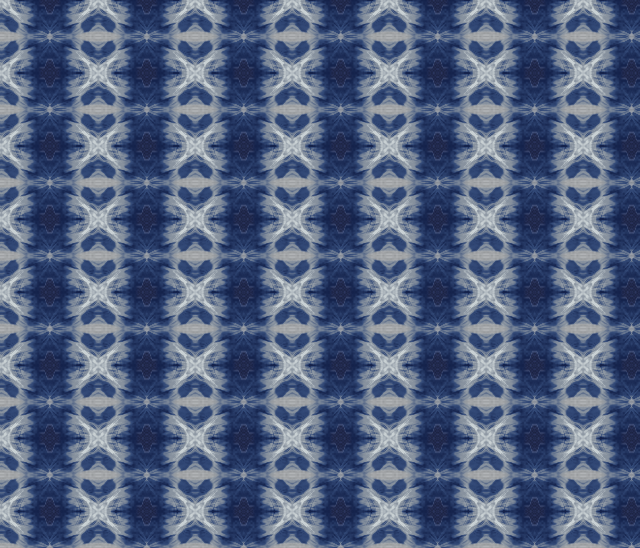
Give the GLSL for this pattern, as a Shadertoy shader.

```glsl
#define REPEATS vec2(6.6, 7.5)
#define SHIFT vec2(0.0137, 0.0)
#define CELL_HEIGHT 0.75
#define COLUMN_EDGE 0.32
#define FEATHER 0.2
#define NAVY vec3(0.08, 0.135, 0.295)
#define BLUE vec3(0.2, 0.29, 0.47)
#define HAZE vec3(0.53, 0.57, 0.62)
#define BLEACHED vec3(0.79, 0.82, 0.83)
#define WARM_GRAY vec3(0.64, 0.65, 0.66)
#define PLUM vec3(0.15, 0.17, 0.3)

float hash(vec2 p) {
    return fract(sin(dot(p, vec2(127.1, 311.7))) * 43758.5453);
}

float noise(vec2 p) {
    vec2 i = floor(p), f = fract(p);
    f = f * f * (3.0 - 2.0 * f);
    return mix(mix(hash(i), hash(i + vec2(1, 0)), f.x),
               mix(hash(i + vec2(0, 1)), hash(i + vec2(1, 1)), f.x), f.y);
}

// Streaks that fan out from the origin of p
float fibres(vec2 p, float count) {
    float r = length(p), angle = atan(p.y, p.x + 1e-4);
    vec2 q = vec2(angle * count + r * 8.0, r * 9.0);
    return 0.65 * noise(q) + 0.35 * noise(q * 2.1 + 7.3);
}

float segmentDistance(vec2 p, vec2 a, vec2 b) {
    vec2 ab = b - a;
    return length(p - a - ab * clamp(dot(p - a, ab) / dot(ab, ab), 0.0, 1.0));
}

float bump(float x, float width) {
    return exp(-x * x / (width * width));
}

// Dye ramp: 0 is full indigo, 1 is bare cloth
vec3 dyeColour(float t) {
    vec3 c = mix(NAVY, BLUE, smoothstep(0.0, 0.35, t));
    c = mix(c, HAZE, smoothstep(0.3, 0.68, t));
    return mix(c, BLEACHED, smoothstep(0.65, 1.0, t));
}

void mainImage(out vec4 fragColor, in vec2 fragCoord) {
    // Mirrored quadrant: star at the origin, knot at the far corner
    vec2 uv = fragCoord / iResolution.xy;
    vec2 cell = vec2(uv.x, 1.0 - uv.y) * REPEATS - SHIFT;
    vec2 p = abs(cell - floor(cell + 0.5)) * vec2(1.0, CELL_HEIGHT);
    vec2 corner = vec2(0.5, 0.5 * CELL_HEIGHT);
    vec2 k = corner - p;

    float feather = fibres(p + vec2(0.1, 0.03), 15.0) - 0.5;
    float cloud = noise(p * 17.0 + 3.1) - 0.5;
    float grain = noise(p * 50.0) - 0.5;

    // Feathered cloth
    float tone = 0.66 + 0.5 * feather + 0.2 * cloud;

    // Dark column, pushing toward the star, blue along the knot row
    float edge = COLUMN_EDGE - 0.11 * bump(p.y, 0.06)
               - 0.045 * smoothstep(0.2, 0.31, p.y);
    float column = smoothstep(edge - 0.075, edge + 0.065,
                              p.x + FEATHER * feather + 0.07 * cloud);
    float rowBlue = smoothstep(0.26, corner.y, p.y);
    float columnTone = 0.1 + 0.23 * rowBlue + 0.2 * cloud + 0.08 * grain;
    tone = mix(tone, columnTone, column);

    // Heart: full lobes, a paler bowl below, barred cloth in the notch
    vec2 w = p + 0.025 * vec2(cloud, feather);
    float lobe = segmentDistance(w, vec2(0.085, 0.235), vec2(0.13, 0.275));
    float bowl = segmentDistance(w, vec2(0.0, 0.195), vec2(0.085, 0.235));
    float bars = 0.5 + 0.5 * sin(p.y * 145.0 + 5.0 * cloud);
    float bowlMask = 1.0 - smoothstep(0.025, 0.07, bowl);
    tone = mix(tone, 0.3 + 0.16 * bars + 0.2 * cloud, 0.9 * bowlMask);
    tone = mix(tone, 0.22 + 0.25 * cloud + 0.12 * feather,
               1.0 - smoothstep(0.04, 0.076, lobe));
    float notch = bump(p.x, 0.06) * bump(p.y - 0.29, 0.05);
    tone = mix(tone, 0.46 + 0.24 * bars, 0.85 * notch);

    // Star bounded by hyperbolas, with strands following them
    float along = length(p);
    float flow = p.x * p.x * 0.95 - p.y * p.y;
    float strands = noise(vec2(abs(flow) * 420.0 + 3.0 * cloud, p.x * 9.0)) - 0.5;
    float star = 1.0 - smoothstep(0.002, 0.0115, abs(flow) + 0.003 * strands);
    star *= 1.0 - smoothstep(0.2, 0.36, along);
    tone = mix(tone, 0.92 + 0.22 * strands + 0.15 * grain, star);
    tone += 0.22 * strands * bump(along - 0.16, 0.1);

    // Blue flecks beside and above the star
    tone -= 0.36 * bump(length((p - vec2(0.18, 0.0)) * vec2(0.8, 1.2)), 0.034);
    tone -= 0.2 * bump(length(p - vec2(0.0, 0.135)), 0.03);

    // Pale blue spokes and streaks along the knot row
    float spokes = smoothstep(0.42, 0.75, fibres(k + vec2(0.05, 0.02), 10.0));
    tone += 0.24 * spokes * bump(length(k * vec2(0.8, 1.2)), 0.17) * column;
    float streaks = noise(vec2(p.x * 14.0, p.y * 75.0));
    tone += 0.3 * streaks * bump(k.y, 0.025) * smoothstep(0.42, 0.27, p.x) * column;

    vec3 colour = dyeColour(clamp(tone + 0.06 * grain, 0.0, 1.0));

    // Plum centre of the column, stippled, with a thin wavy outline
    float outline = p.y - 0.14 + 0.085 * smoothstep(0.02, 0.06, k.x);
    float nearAxis = 1.0 - smoothstep(0.07, 0.13, k.x);
    float centre = nearAxis * (1.0 - smoothstep(-0.03, 0.015, outline));
    float stipple = sin(k.x * 190.0) * sin(p.y * 190.0);
    colour = mix(colour, PLUM * (1.0 + 0.18 * stipple + 0.3 * grain), 0.65 * centre);
    colour += 0.12 * nearAxis * bump(outline, 0.011);

    // Warm gray lens between hearts and small diamond at the knot
    float lens = length(vec2(p.x / 0.24, k.y / 0.05)) + 0.5 * feather + 0.3 * cloud;
    float diamond = k.x + 0.75 * k.y + 0.02 * cloud;
    float gray = max(1.0 - smoothstep(0.7, 1.2, lens),
                     0.8 * (1.0 - smoothstep(0.022, 0.05, diamond)));
    colour = mix(colour, WARM_GRAY + 0.08 * grain + 0.05 * (bars - 0.5), gray);

    fragColor = vec4(clamp(colour, 0.0, 1.0), 1.0);
}
```
